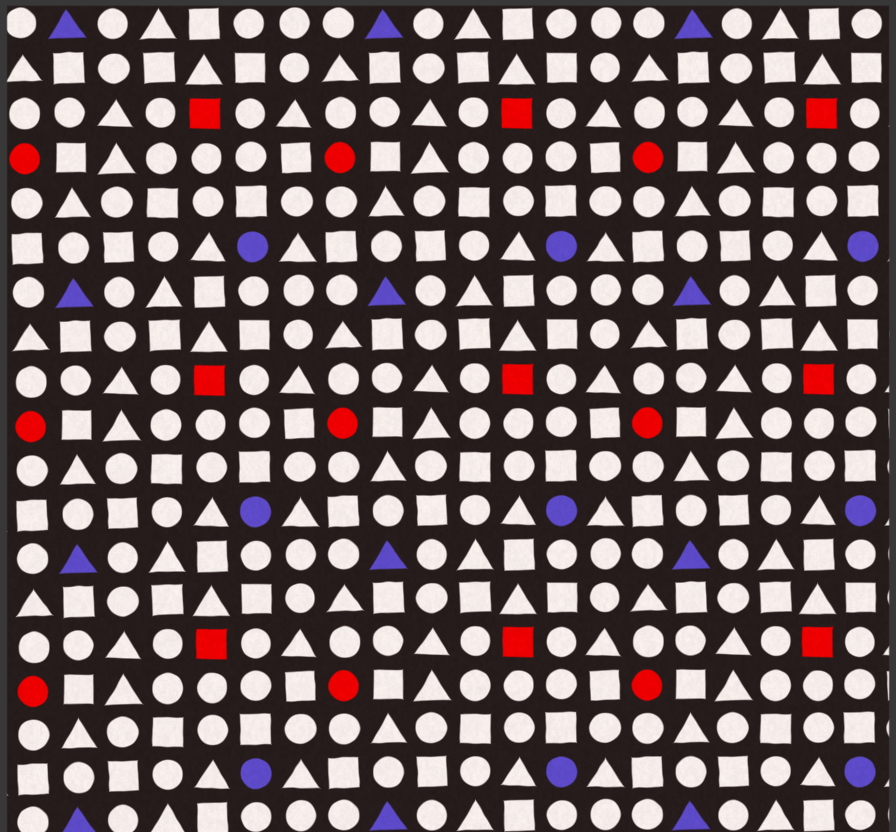
This pattern is drawn by a Shadertoy shader. Its source:

```glsl
// Printed cloth: rows of cut-out circles, triangles and squares on near-black.
// A 7 x 6 motif repeats over a slightly sagging grid; each pixel tests the nine
// nearest shapes by signed distance, with hashed size, tilt and edge wobble.

const float ROWS_TALL   = 18.79;                 // canvas height in grid cells
const float CIRCLE_R    = 0.345;
const float SQUARE_HALF = 0.338;
const vec2  TRI_HALF    = vec2(0.41, 0.325);     // half width, half height
const float SIZE_VARY   = 0.06;
const float TILT_VARY   = 0.09;
const float SHIFT_VARY  = 0.035;
const float EDGE_WOBBLE = 0.025;
const float EDGE_SOFT   = 0.025;
const float GRAIN       = 0.022;
const vec4  CLOTH_BOX   = vec4(0.16, 0.13, 20.08, 99.0); // left, top, right, bottom

const vec3 GROUND = vec3(0.145, 0.108, 0.106);
const vec3 MARGIN = vec3(0.225, 0.220, 0.222);
const vec3 WHITE  = vec3(0.962, 0.930, 0.915);
const vec3 RED    = vec3(0.930, 0.000, 0.005);
const vec3 BLUE   = vec3(0.365, 0.290, 0.785);

// Motif codes: shape (0 circle, 1 triangle, 2 square) + 3 if red, + 6 if blue
const int MOTIF_W = 7;
const int MOTIF_H = 6;
const int MOTIF[42] = int[42](
    0, 7, 0, 1, 2, 0, 0,
    1, 2, 0, 2, 1, 2, 0,
    0, 0, 1, 0, 5, 0, 1,
    3, 2, 1, 0, 0, 0, 2,
    0, 1, 0, 2, 0, 2, 0,
    2, 0, 2, 0, 1, 6, 1);

float hash(vec2 p) {
    vec3 q = fract(vec3(p.xyx) * 0.1031);
    q += dot(q, q.yzx + 33.33);
    return fract((q.x + q.y) * q.z);
}

float valueNoise(vec2 p) {
    vec2 i = floor(p), f = fract(p);
    f = f * f * (3.0 - 2.0 * f);
    return mix(mix(hash(i), hash(i + vec2(1, 0)), f.x),
               mix(hash(i + vec2(0, 1)), hash(i + vec2(1, 1)), f.x), f.y);
}

// Centre of a grid cell, bent as cloth that does not lie quite flat
vec2 cellCentre(vec2 c) {
    float lean = c.y * (0.0368 - 0.00118 * c.y);
    float sag = max(1.0 - c.x / 10.0, 0.0);
    return vec2(0.474 + c.x * (1.0368 - 0.00166 * c.x) + lean * (1.0 - 0.08 * c.x),
                0.526 + c.y * (1.0105 - 0.00097 * c.y) + 0.0095 * c.y * sag * sag);
}

float boxDistance(vec2 p, vec2 halfSize) {
    vec2 d = abs(p) - halfSize;
    return max(d.x, d.y);
}

// Isosceles triangle with its apex towards negative y (up the cloth)
float triangleDistance(vec2 p, vec2 halfSize) {
    vec2 sideNormal = normalize(vec2(2.0 * halfSize.y, -halfSize.x));
    float side = dot(vec2(abs(p.x), p.y + halfSize.y), sideNormal);
    return max(p.y - halfSize.y, side);
}

float shapeDistance(vec2 p, int shape, vec2 seed) {
    vec2 vary = vec2(hash(seed + 11.0), hash(seed + 23.0)) - 0.5;
    float tilt = TILT_VARY * (hash(seed + 37.0) - 0.5);
    p -= SHIFT_VARY * (vec2(hash(seed + 41.0), hash(seed + 53.0)) - 0.5);
    p = mat2(cos(tilt), -sin(tilt), sin(tilt), cos(tilt)) * p;
    float wobble = EDGE_WOBBLE * (valueNoise(p * 5.0 + seed * 17.0 + 50.0) - 0.5);
    vec2 scale = 1.0 + SIZE_VARY * vary;
    if (shape == 0) return length(p / scale) - CIRCLE_R + wobble;
    if (shape == 1) return triangleDistance(p, TRI_HALF * (1.0 + vary * vec2(0.06, 0.22))) + wobble;
    return boxDistance(p, SQUARE_HALF * scale) + wobble;
}

void mainImage(out vec4 fragColor, in vec2 fragCoord) {
    // Cell units, measured down from the top left
    float pixel = ROWS_TALL / iResolution.y;
    vec2 p = vec2(fragCoord.x, iResolution.y - fragCoord.y) * pixel;
    float soft = max(EDGE_SOFT, 0.7 * pixel);

    // Nearest shape among the neighbouring cells
    vec2 home = floor(p / vec2(1.005, 0.995));
    float nearest = 1e3;
    vec3 ink = WHITE;
    for (int dy = -1; dy <= 1; dy++)
    for (int dx = -1; dx <= 1; dx++) {
        vec2 cell = home + vec2(dx, dy);
        vec2 motif = mod(cell, vec2(MOTIF_W, MOTIF_H));
        int code = MOTIF[int(motif.y) * MOTIF_W + int(motif.x)];
        float d = shapeDistance(p - cellCentre(cell), code % 3, motif);
        if (d < nearest) {
            nearest = d;
            ink = code < 3 ? WHITE : code < 6 ? RED : BLUE;
        }
    }
    vec3 colour = mix(GROUND, ink, 1.0 - smoothstep(-soft, soft, nearest));

    // Faint woven grain
    float grain = valueNoise(p * vec2(14.0, 9.0)) + valueNoise(p * 27.0) - 1.0;
    colour += GRAIN * grain * (0.4 + colour);

    // Margin beyond the cloth
    vec2 inside = min(p - CLOTH_BOX.xy, CLOTH_BOX.zw - p);
    colour = mix(MARGIN, colour, smoothstep(-soft, soft, min(inside.x, inside.y)));

    fragColor = vec4(clamp(colour, 0.0, 1.0), 1.0);
}
```
